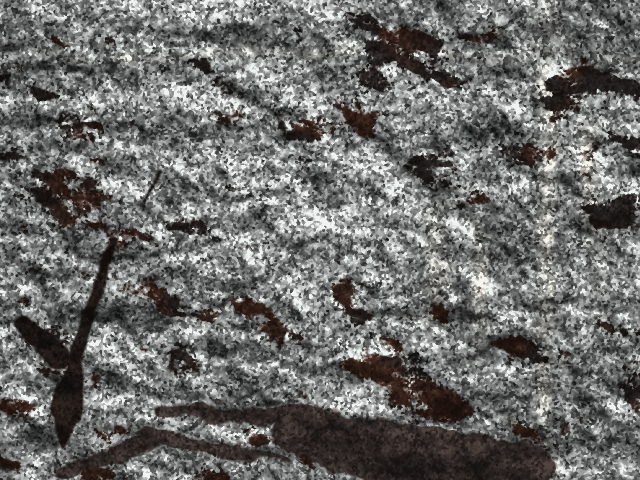
Give the GLSL for this texture, as a Shadertoy shader.

```glsl
// Rough grey granite face in hard sunlight, with rusty hollows and cast shadows.

const vec3 STONE_TINT = vec3(0.985, 1.005, 0.995);
const vec3 WARM_TINT = vec3(1.02, 1.01, 0.97);
const vec3 RUST = vec3(0.165, 0.095, 0.07);
const vec3 HOLLOW_BLACK = vec3(0.10, 0.085, 0.08);
const vec3 CAST_SHADOW = vec3(0.175, 0.145, 0.135);
const vec2 LIGHT_DIR = vec2(0.35, 0.94);
const float BASE_TONE = 0.468;
const float FLAKE_SCALE = 185.0;
const float CLUMP_SCALE = 80.0;
const float GRAIN_CONTRAST = 1.12;
const float RELIEF_SCALE = 13.0;
const float RELIEF_CONTRAST = 1.65;
const float HOLLOW_LEVEL = 0.67;

float hash(vec2 p) {
    vec3 q = fract(p.xyx * 0.1031);
    q += dot(q, q.yzx + 33.33);
    return fract((q.x + q.y) * q.z);
}

float noise(vec2 p) {
    vec2 i = floor(p), f = fract(p);
    f = f * f * (3.0 - 2.0 * f);
    return mix(mix(hash(i), hash(i + vec2(1, 0)), f.x),
               mix(hash(i + vec2(0, 1)), hash(i + vec2(1, 1)), f.x), f.y);
}

float fbm(vec2 p) {
    float sum = 0.0, amp = 0.52;
    for (int i = 0; i < 5; i++) {
        sum += amp * noise(p);
        p = mat2(1.6, 1.2, -1.2, 1.6) * p + 7.3;
        amp *= 0.5;
    }
    return sum;
}

// Softly joined flakes, each with its own tone and direction
float crystals(vec2 p) {
    vec2 cell = floor(p);
    float tone = 0.0, total = 0.0;
    for (int y = -1; y <= 1; y++)
    for (int x = -1; x <= 1; x++) {
        vec2 id = cell + vec2(x, y);
        vec2 d = p - id - vec2(hash(id + 11.0), hash(id + 47.0));
        float angle = 6.2832 * hash(id + 83.0);
        vec2 axis = vec2(cos(angle), sin(angle));
        vec2 e = vec2(dot(d, axis), dot(d, vec2(-axis.y, axis.x)) * 1.7);
        float weight = exp(-6.0 * dot(e, e)) + 1e-4;
        tone += weight * hash(id);
        total += weight;
    }
    return tone / total - 0.5;
}

// Soft oval region
float patchAt(vec2 p, vec2 center, vec2 size) {
    vec2 d = (p - center) / size;
    return exp(-dot(d, d));
}

// Distance to a stroke whose radius changes from r1 to r2
float taper(vec2 p, vec2 a, vec2 b, float r1, float r2) {
    vec2 ab = b - a;
    float t = clamp(dot(p - a, ab) / dot(ab, ab), 0.0, 1.0);
    return length(p - a - ab * t) - mix(r1, r2, t);
}

// Ragged pits running down to the right, gathered in a few regions
float hollows(vec2 p, float grain, float relief) {
    vec2 q = mat2(0.94, 0.34, -0.34, 0.94) * p;
    float f = fbm(q * vec2(11.0, 19.0) + 3.0) - 0.04 - 0.07 * grain - 0.45 * relief;
    f += 0.12 * patchAt(p, vec2(0.88, 0.78), vec2(0.30, 0.13));
    f += 0.21 * patchAt(p, vec2(0.43, 0.355), vec2(0.14, 0.035));
    f += 0.13 * patchAt(p, vec2(0.72, 0.28), vec2(0.32, 0.10));
    f += 0.11 * patchAt(p, vec2(1.31, 0.65), vec2(0.09, 0.35));
    f += 0.14 * patchAt(p, vec2(0.10, 0.53), vec2(0.17, 0.045));
    f += 0.16 * patchAt(p, vec2(0.24, 0.865), vec2(0.22, 0.016));
    f -= 0.14 * patchAt(p, vec2(0.70, 0.50), vec2(0.34, 0.09));
    return smoothstep(HOLLOW_LEVEL - 0.045, HOLLOW_LEVEL + 0.045, f);
}

// Branch and leaf at the left
float branchDistance(vec2 p) {
    float d = taper(p, vec2(0.33, 0.64), vec2(0.295, 0.565), 0.004, 0.002);
    d = min(d, taper(p, vec2(0.235, 0.50), vec2(0.16, 0.26), 0.009, 0.014));
    d = min(d, taper(p, vec2(0.155, 0.25), vec2(0.14, 0.15), 0.014, 0.036));
    d = min(d, taper(p, vec2(0.14, 0.15), vec2(0.133, 0.07), 0.036, 0.005));
    return min(d, taper(p, vec2(0.05, 0.325), vec2(0.12, 0.26), 0.018, 0.030));
}

// Broad shadow with two fingers along the foot
float footDistance(vec2 p) {
    float d = taper(p, vec2(0.62, 0.10), vec2(0.82, 0.055), 0.052, 0.065);
    d = min(d, taper(p, vec2(0.82, 0.05), vec2(1.10, 0.03), 0.070, 0.050));
    d = min(d, taper(p, vec2(0.34, 0.148), vec2(0.62, 0.13), 0.010, 0.024));
    d = min(d, taper(p, vec2(0.13, 0.015), vec2(0.33, 0.085), 0.012, 0.022));
    return min(d, taper(p, vec2(0.30, 0.09), vec2(0.60, 0.04), 0.022, 0.008));
}

// Pale mineral runs and the lit upper ledge
float paleVeins(vec2 p) {
    float x = p.x + 0.03 * (noise(p.yy * vec2(7.0, 0.0)) - 0.5);
    float v = patchAt(vec2(x, p.y), vec2(1.14, 0.45), vec2(0.018, 0.70));
    v += patchAt(vec2(x + 0.12 * (p.y - 0.65), p.y), vec2(1.22, 0.65), vec2(0.018, 0.20));
    v += 0.8 * patchAt(vec2(x, p.y), vec2(0.91, 0.45), vec2(0.025, 0.10));
    v += 0.8 * patchAt(vec2(x, p.y), vec2(1.00, 0.40), vec2(0.018, 0.12));
    float ledge = p.y + 0.04 * (noise(p.xx * vec2(6.0, 0.0)) - 0.5);
    v += 0.7 * patchAt(vec2(p.x, ledge), vec2(0.70, 0.89), vec2(0.60, 0.011));
    return v * (0.3 + 1.2 * noise(p * vec2(45.0, 25.0)));
}

void mainImage(out vec4 fragColor, in vec2 fragCoord) {
    vec2 p = fragCoord / iResolution.y;
    vec2 warped = p + 0.028 * (vec2(fbm(p * 22.0), fbm(p * 22.0 + 50.0)) - 0.5);

    // Sunlit relief, then mineral grain that scales with the light
    vec2 q = warped * vec2(1.0, 1.2) * RELIEF_SCALE;
    float relief = fbm(q) - fbm(q + LIGHT_DIR * 0.017 * RELIEF_SCALE);
    float veins = paleVeins(p);
    float light = BASE_TONE + RELIEF_CONTRAST * relief + 0.24 * (fbm(p * 4.0 + 9.0) - 0.5);
    light += 0.12 * veins + 0.08 * patchAt(p, vec2(0.72, 0.51), vec2(0.32, 0.10));
    vec2 turned = mat2(0.8, 0.6, -0.6, 0.8) * p;
    float grain = crystals(p * FLAKE_SCALE) + 0.55 * (noise(turned * CLUMP_SCALE) - 0.5);
    float tone = max(light, 0.16) * (1.0 + GRAIN_CONTRAST * grain);
    tone = clamp(tone, 0.07, 0.95);
    vec3 color = tone * mix(STONE_TINT, WARM_TINT, clamp(veins, 0.0, 1.0));

    // Hollows, rustier toward the lower middle
    float rusty = smoothstep(0.30, 0.75, noise(p * 16.0) + 0.25 - 0.45 * p.y);
    vec3 hollow = mix(HOLLOW_BLACK, RUST, rusty) * (0.45 + 1.4 * tone);
    color = mix(color, hollow, 0.95 * hollows(warped, grain, relief));

    // Cast shadows
    float soft = 0.004;
    float foot = 1.0 - smoothstep(-soft, soft, footDistance(warped) - 0.05 * relief);
    color = mix(color, CAST_SHADOW * (0.35 + 1.4 * tone), 0.97 * foot);
    float branch = 1.0 - smoothstep(-soft, soft, branchDistance(mix(p, warped, 0.5)));
    vec3 branchTone = mix(HOLLOW_BLACK, RUST, 0.35 * rusty) * (0.35 + tone);
    color = mix(color, branchTone, 0.97 * branch);

    fragColor = vec4(clamp(color, 0.0, 1.0), 1.0);
}
```
